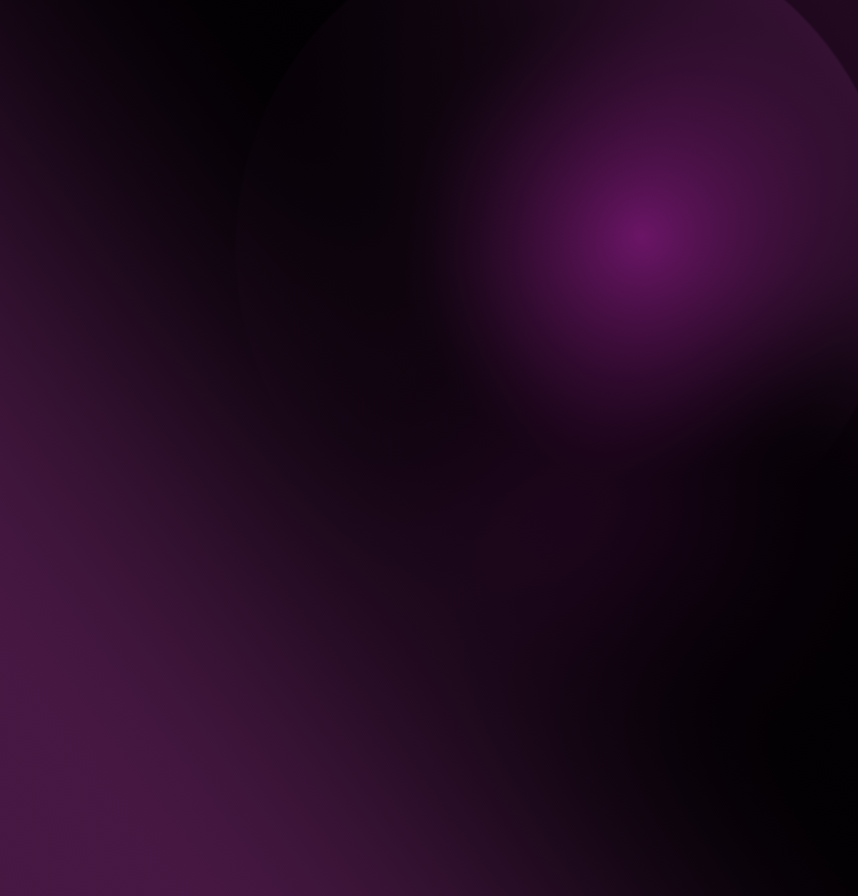
Write a WebGL 1 fragment shader that draws this background.

```glsl
precision highp float;
// Dark plum backdrop: a diagonal sweep of light from the lower left, a faint
// disc with a crisp rim, and a magenta glow inside it. Each layer is a smooth
// falloff in units of the canvas height, and all layers are summed.

uniform vec2 u_resolution;

#define SWEEP_SLOPE 1.35
#define GLOW_CENTER vec2(0.716, 0.736)
#define GLOW_RADIUS 0.273
#define GLOW_POWER 1.4
#define DISC_CENTER vec2(0.632, 0.723)
#define DISC_RADIUS 0.369
#define HAZE_CENTER vec2(0.651, 0.440)
#define HAZE_WIDTH 0.130

const vec3 NIGHT = vec3(0.012, 0.002, 0.014);
const vec3 PLUM = vec3(0.262, 0.090, 0.245);
const vec3 CORNER = vec3(0.120, 0.035, 0.115);
const vec3 DISC_TINT = vec3(0.080, 0.028, 0.074);
const vec3 HAZE_TINT = vec3(0.090, 0.016, 0.084);
const vec3 GLOW_TINT = vec3(0.320, 0.052, 0.305);

// Smooth ramp that falls from one at "full" to zero at "empty".
float fade(float full, float empty, float x) {
  return 1.0 - smoothstep(full, empty, x);
}

// Diagonal light: plum at lower left, night between, a lift at upper right.
vec3 sweep(vec2 p) {
  float t = SWEEP_SLOPE * p.x + p.y - 1.0;
  return NIGHT + PLUM * fade(-0.75, 0.38, t)
       + CORNER * smoothstep(0.65, 1.30, t);
}

// Disc with a smooth rim, dimming towards its left and lower sides.
float discLight(vec2 p) {
  float d = length(p - DISC_CENTER) - DISC_RADIUS;
  float across = mix(0.15, 1.0, smoothstep(0.24, 0.75, p.x));
  float upward = smoothstep(0.453, 0.720, p.y);
  return fade(-0.002, 0.002, d) * across * upward;
}

// Broad bell-shaped haze below the disc.
float hazeLight(vec2 p) {
  vec2 q = (p - HAZE_CENTER) / HAZE_WIDTH;
  return exp(-0.5 * dot(q, q));
}

// Pointed glow with a finite reach.
float glowLight(vec2 p) {
  float r = length(p - GLOW_CENTER) / GLOW_RADIUS;
  return pow(max(1.0 - r, 0.0), GLOW_POWER);
}

// Interleaved noise of under one colour step, against banding.
float dither(vec2 pixel) {
  return fract(52.98 * fract(dot(pixel, vec2(0.0671, 0.0058)))) - 0.5;
}

void main() {
  vec2 p = gl_FragCoord.xy / u_resolution.y;
  vec3 color = sweep(p);
  color += DISC_TINT * discLight(p);
  color += HAZE_TINT * hazeLight(p);
  color += GLOW_TINT * glowLight(p);
  color += dither(gl_FragCoord.xy) / 255.0;
  gl_FragColor = vec4(color, 1.0);
}
```
